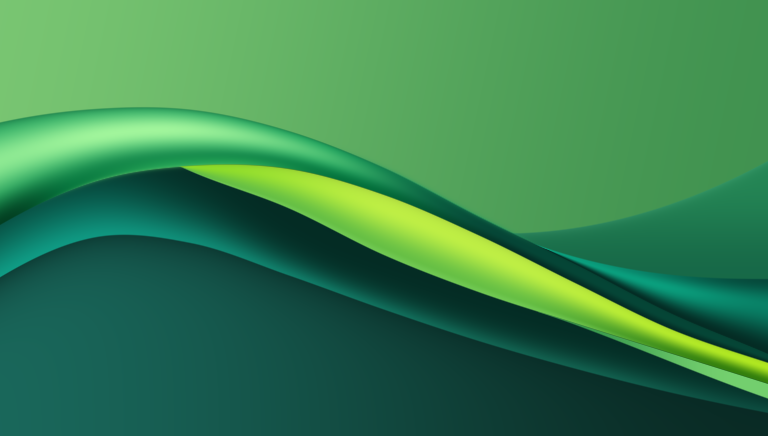
A Shadertoy shader for this background:

```glsl
// Glossy green, lime and teal ribbons sweeping across a soft green gradient.
#define MEADOW_LIGHT vec3(0.48, 0.78, 0.45)
#define MEADOW_DEEP  vec3(0.25, 0.57, 0.31)
#define MINT         vec3(0.63, 0.96, 0.61)
#define EMERALD      vec3(0.08, 0.62, 0.35)
#define LIME         vec3(0.75, 0.94, 0.27)
#define LEAF         vec3(0.40, 0.75, 0.27)
#define TEAL         vec3(0.04, 0.62, 0.49)
#define PINE         vec3(0.015, 0.17, 0.14)
#define SEA_LIGHT    vec3(0.10, 0.41, 0.36)
#define SEA_DEEP     vec3(0.04, 0.17, 0.145)

// Smooth height curve; knots lie 1/8 apart, with one beyond each side.
float curve(float knot[11], float x) {
    float s = clamp(x, 0.0, 0.9999) * 8.0;
    int i = int(s);
    float t = fract(s);
    float a = knot[i], b = knot[i + 1], c = knot[i + 2], d = knot[i + 3];
    return b + 0.5 * t * (c - a + t * (2.0 * a - 5.0 * b + 4.0 * c - d
             + t * (3.0 * (b - c) + d - a)));
}

// Antialiased coverage of the area under an edge.
float below(float edge, float y) {
    float aa = 1.0 / iResolution.y;
    return smoothstep(-aa, aa, edge - y);
}

// Position between two edges: 0 at the upper, 1 at the lower.
float across(float top, float bottom, float y) {
    return clamp((top - y) / max(top - bottom, 0.004), 0.0, 1.0);
}

vec3 greenRibbon(float s, float x) {
    vec3 base = mix(EMERALD, vec3(0.02, 0.27, 0.21), smoothstep(0.4, 0.66, x));
    vec3 shade = mix(vec3(0.01, 0.44, 0.23), PINE, smoothstep(0.45, 0.7, x));
    vec3 color = mix(base, shade, smoothstep(0.45, 1.0, s));
    float sheen = exp(-pow((s - 0.37) / 0.29, 2.0));
    sheen *= 1.0 - smoothstep(0.2, 0.58, x);
    color = mix(color, MINT, sheen * (0.86 + 0.14 * smoothstep(0.0, 0.15, x)));
    // Translucent lower fold and a dark corner on the left.
    float fold = smoothstep(0.72, 1.0, s) * smoothstep(0.06, 0.24, x);
    color = mix(color, vec3(0.18, 0.70, 0.37), 0.75 * fold * (1.0 - smoothstep(0.3, 0.46, x)));
    color *= 1.0 - 0.45 * smoothstep(0.65, 1.0, s) * (1.0 - smoothstep(0.0, 0.1, x));
    return color * (1.0 - 0.22 * exp(-s * 22.0));
}

vec3 limeRibbon(float s, float x) {
    vec3 top = mix(vec3(0.55, 0.86, 0.16), LIME, smoothstep(0.25, 0.52, x));
    top = mix(top, vec3(0.69, 0.91, 0.13), smoothstep(0.65, 1.0, x));
    vec3 bottom = mix(LEAF, vec3(0.20, 0.50, 0.05), smoothstep(0.65, 0.97, x));
    vec3 color = mix(top, bottom, smoothstep(0.2, 0.92, s));
    color *= 1.0 - 0.10 * exp(-s * 14.0);
    return mix(color, vec3(0.47, 0.81, 0.36), 0.6 * smoothstep(0.86, 1.0, s) * (1.0 - smoothstep(0.7, 0.9, x)));
}

void mainImage(out vec4 fragColor, in vec2 fragCoord) {
    vec2 p = fragCoord / iResolution.xy;
    float x = p.x, y = p.y;

    // Ribbon edges
    float crest = curve(float[11](0.654, 0.719, 0.750, 0.748, 0.700, 0.615, 0.502, 0.394, 0.281, 0.189, 0.09), x);
    float fold = curve(float[11](0.332, 0.484, 0.585, 0.620, 0.613, 0.553, 0.459, 0.350, 0.244, 0.168, 0.10), x);
    float limeBase = curve(float[11](0.908, 0.804, 0.712, 0.606, 0.523, 0.415, 0.329, 0.258, 0.189, 0.120, 0.05), x);
    float hem = curve(float[11](0.194, 0.364, 0.456, 0.442, 0.369, 0.290, 0.217, 0.154, 0.099, 0.053, 0.014), x);
    float rise = max(x - 0.677, 0.0);
    float hill = 0.465 + 0.069 * rise + 1.377 * rise * rise;
    float tealTop = 0.36 + 1.4 * pow(min(1.0 - x, 0.35), 2.4);

    // Gradient backdrop
    vec3 color = mix(MEADOW_LIGHT, MEADOW_DEEP, smoothstep(-0.15, 1.1, x + 0.12 * (0.8 - y)));

    // Distant hill on the right
    vec3 hillColor = mix(vec3(0.09, 0.41, 0.28), vec3(0.14, 0.52, 0.33), smoothstep(0.36, 0.6, y));
    hillColor += 0.06 * exp(-abs(hill - y) * 90.0);
    color = mix(color, hillColor, below(hill, y));

    // Teal ribbon behind the crest
    float s = across(tealTop, crest, y);
    float glow = 1.0 - smoothstep(0.35, 1.0, s);
    glow *= 1.0 - 0.65 * smoothstep(0.72, 1.0, x) * (1.0 - smoothstep(0.0, 0.35, s));
    glow *= 1.0 - 0.25 * smoothstep(0.85, 1.0, x);
    color = mix(color, mix(PINE, TEAL, glow), below(tealTop, y));

    // Green ribbon
    color = mix(color, greenRibbon(across(crest, fold, y), x), below(crest, y));
    float rim = exp(-abs(crest - y) * 260.0) * smoothstep(0.4, 0.55, x) * (1.0 - smoothstep(0.65, 0.72, x));
    color = mix(color, vec3(0.12, 0.60, 0.38), 0.6 * rim);

    // Dark inner band, glowing teal towards its hem
    float reach = mix(0.12, 0.035, smoothstep(0.0, 0.45, x));
    float hemGlow = exp(-pow(max(y - hem, 0.0) / reach, 1.4));
    vec3 hemColor = mix(vec3(0.06, 0.61, 0.52), vec3(0.07, 0.38, 0.31), smoothstep(0.0, 0.75, x));
    hemColor = mix(hemColor, vec3(0.05, 0.30, 0.25), smoothstep(0.75, 1.0, x));
    color = mix(color, mix(PINE, hemColor, hemGlow), below(fold, y));
    float foldRim = exp(-abs(fold - y) * 330.0) * smoothstep(0.03, 0.15, x) * (1.0 - smoothstep(0.25, 0.4, x));
    color = mix(color, vec3(0.35, 0.80, 0.42), 0.55 * foldRim);

    // Pale underside strip, then the lime ribbon over it
    float stripBase = limeBase - 0.034 * smoothstep(0.68, 1.04, x) * 1.04;
    vec3 stripColor = mix(vec3(0.22, 0.60, 0.30), vec3(0.45, 0.81, 0.43), smoothstep(0.75, 0.95, x));
    float strip = below(stripBase, y) - below(limeBase, y);
    color = mix(color, stripColor, (1.0 - below(stripBase, y)) * below(limeBase, y) * step(0.7, x));
    float limeMask = below(fold, y) * (1.0 - below(limeBase, y));
    color = mix(color, limeRibbon(across(fold, limeBase, y), x), limeMask);

    // Deep foreground with the soft shadow of the hem
    vec3 sea = mix(SEA_LIGHT, SEA_DEEP, smoothstep(-0.1, 1.05, x));
    float shadow = exp(-max(hem - y, 0.0) / 0.055);
    sea = mix(sea, vec3(0.03, 0.16, 0.14), 0.65 * shadow);
    color = mix(color, sea, below(hem, y));

    fragColor = vec4(color, 1.0);
}
```
